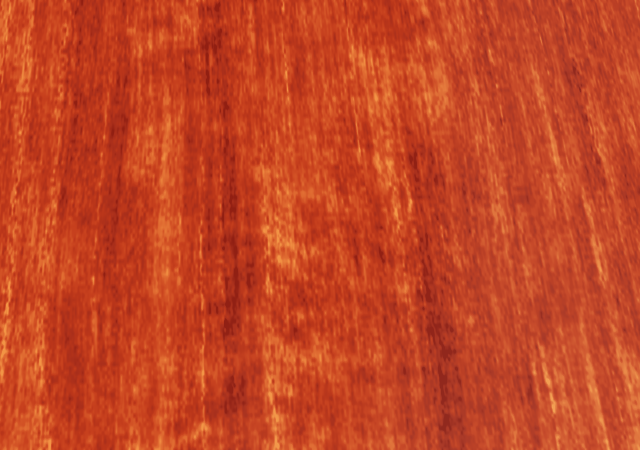
Reproduce this texture procedurally as a Shadertoy shader.

```glsl
// Polished red hardwood: fanning vertical grain, rippled figure and golden streaks.

const vec3 SHADOW = vec3(0.57, 0.12, 0.07);
const vec3 DEEP   = vec3(0.67, 0.185, 0.105);
const vec3 RED    = vec3(0.73, 0.21, 0.10);
const vec3 BODY   = vec3(0.78, 0.25, 0.115);
const vec3 ORANGE = vec3(0.825, 0.32, 0.145);
const vec3 AMBER  = vec3(0.875, 0.415, 0.19);
const vec3 GOLD   = vec3(0.95, 0.58, 0.27);
const vec3 HAZE_TINT = vec3(0.0, 0.045, 0.055);

const float FAN_CENTRE = 0.38;   // where the grain stands upright
const float FAN_SPREAD = 0.27;   // widening towards the bottom
const float STRIP_RATE = 15.0;   // sharp-sided strips per unit
const float PORE_DEPTH = 0.48;
const float FIBRE_DEPTH = 0.36;
const int   STREAKS = 34;
const int   KNOTS = 6;

float hash(vec2 p) {
    vec3 q = fract(p.xyx * 0.1031);
    q += dot(q, q.yzx + 33.33);
    return fract((q.x + q.y) * q.z);
}

// Value noise with zero mean and roughly unit deviation
float grain(vec2 p) {
    vec2 cell = floor(p), f = fract(p);
    f = f * f * (3.0 - 2.0 * f);
    float low  = mix(hash(cell), hash(cell + vec2(1, 0)), f.x);
    float high = mix(hash(cell + vec2(0, 1)), hash(cell + vec2(1, 1)), f.x);
    return (mix(low, high, f.y) - 0.5) * 4.6;
}

// Colour for a tone measured in deviations from the middle
vec3 woodRamp(float t) {
    vec3 c = mix(SHADOW, DEEP, smoothstep(-2.8, -1.6, t));
    c = mix(c, RED,    smoothstep(-1.7, -0.7, t));
    c = mix(c, BODY,   smoothstep(-0.8,  0.1, t));
    c = mix(c, ORANGE, smoothstep( 0.0,  1.0, t));
    c = mix(c, AMBER,  smoothstep( 0.9,  1.8, t));
    return mix(c, GOLD, smoothstep(1.7, 3.3, t));
}

// Broken lines along the grain: speckled gold when positive, dark when negative
float streaks(vec2 g, float pores) {
    float sum = 0.0;
    for (int i = 0; i < STREAKS; i++) {
        float id = float(i) + 3.0;
        float kind = hash(vec2(id, 11.0));
        float place = 1.45 * pow(hash(vec2(id, 5.0)), 1.35);
        float width = mix(0.0025, 0.012, pow(hash(vec2(id, 23.0)), 2.0));
        float wobble = 0.0013 * grain(vec2(id * 7.0, g.y * 9.0));
        float d = (g.x - place - wobble) / width;
        float run = smoothstep(-0.8, 1.0, grain(vec2(id * 3.0, g.y * 2.2 + 40.0)));
        float strength = kind < 0.62 ? 0.85 + 0.45 * pores : -0.9;
        sum += exp(-d * d) * run * strength;
    }
    return sum;
}

// Small soft dark marks
float knots(vec2 p) {
    float sum = 0.0;
    for (int i = 0; i < KNOTS; i++) {
        float id = float(i) + 61.0;
        vec2 centre = vec2(0.5 + 0.85 * hash(vec2(id, 2.0)), hash(vec2(id, 9.0)));
        vec2 d = (p - centre) / vec2(0.011, 0.008);
        d.y += 0.4 * grain(p * 60.0);
        sum += exp(-dot(d, d));
    }
    return sum;
}

void mainImage(out vec4 fragColor, in vec2 fragCoord) {
    vec2 p = fragCoord / iResolution.y;
    float across = fragCoord.x / iResolution.x;

    // Grain space: x across the fibres, y along them
    vec2 g = p;
    g.x = FAN_CENTRE + (p.x - FAN_CENTRE) / (1.0 + FAN_SPREAD * (1.0 - p.y));
    g.x += 0.004 * grain(g * vec2(5.0, 2.5) + 7.0);

    // Fibres from broad bands down to pores
    float bands  = grain(g * vec2(12.0, 0.8) + 20.0);
    float lines  = grain(g * vec2(46.0, 1.6) + 50.0);
    float fibres = grain(g * vec2(130.0, 7.0) + 90.0);
    float pores  = 0.75 * grain(g * vec2(215.0, 105.0) + 130.0)
                 + 0.65 * grain(g * vec2(250.0, 45.0) + 400.0);
    float poreZone = 0.85 + 0.3 * smoothstep(-1.0, 1.0, grain(g * vec2(22.0, 3.0) + 350.0));

    // Blotches held inside strips with crisp sides
    float s = g.x * STRIP_RATE + 0.35 * grain(vec2(g.x * 9.0, 3.0));
    float strip = floor(s) + smoothstep(0.8, 1.0, fract(s));
    float blotch = grain(vec2(strip + 30.0, g.y * 6.0 + 0.4 * grain(g * 16.0)));

    // Cross ripples, strongest left of centre
    float bend = 0.5 * grain(g * vec2(11.0, 5.0) + 170.0);
    float ripple = 0.8 * grain(vec2(g.x * 15.0, g.y * 27.0 + bend) + 200.0)
                 + 0.6 * grain(vec2(g.x * 34.0, g.y * 60.0 + bend) + 270.0);
    float rippleZone = 0.25 + 0.75 * exp(-pow((across - 0.38) / 0.26, 2.0));
    rippleZone *= 0.4 + 0.6 * smoothstep(-1.0, 1.0, grain(g * vec2(5.0, 3.0) + 240.0));

    // Broad light: warm left edge, deeper red towards the upper right
    float light = 0.4 * smoothstep(0.28, 0.0, across) - 0.3 * across * p.y;

    float tone = light + 0.32 * bands + 0.36 * lines + FIBRE_DEPTH * fibres
               + PORE_DEPTH * poreZone * pores + 0.36 * blotch
               + 0.6 * rippleZone * ripple + streaks(g, pores) - 1.5 * knots(p);

    // Pale sheen over the lower right
    float sheen = smoothstep(0.45, 1.1, across + 0.4 * (1.0 - p.y) - 0.1
                + 0.1 * grain(g * vec2(6.0, 2.0) + 300.0));
    vec3 colour = woodRamp(tone) + HAZE_TINT * sheen;

    fragColor = vec4(clamp(colour, 0.0, 1.0), 1.0);
}
```
